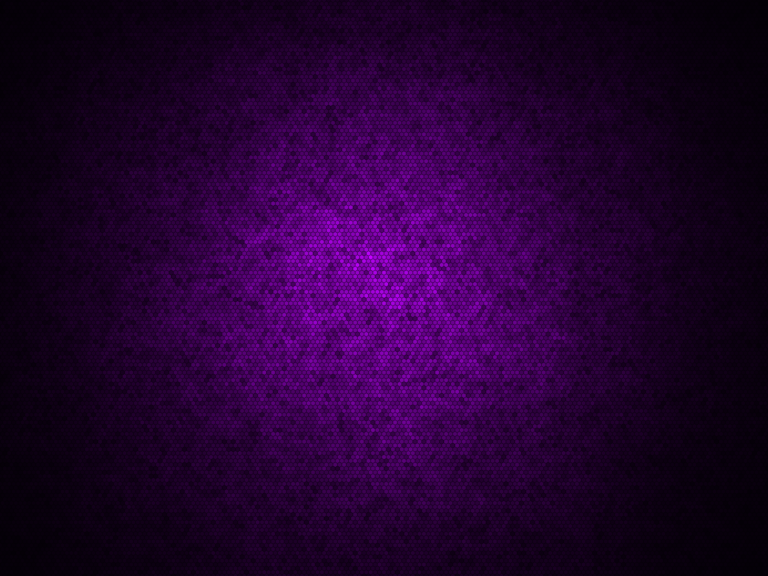
A Shadertoy shader for this background:

```glsl
// A violet glow fading to near black, seen through a fine mosaic of hexagons.
// Each cell takes one tone from a radial falloff, layered gradient noise and
// a random brightness; dark seams separate cells, and supersampling smooths.

const vec2 HEX_STEP = vec2(1.0, 1.732);     // repeat of the pointy-top grid
const float CELL_SIZE = 0.0077;             // cell width / canvas height
const vec2 GLOW_CENTER = vec2(-0.012, 0.0); // from canvas centre, in heights
const vec3 VIOLET = vec3(1.0, 0.015, 1.34);
const vec3 SHADOW = vec3(0.004, 0.0, 0.010);
const int SAMPLES = 3;                      // per axis

float hash(vec2 p) {
    vec3 q = fract(p.xyx * vec3(0.1031, 0.1030, 0.0973));
    q += dot(q, q.yzx + 33.33);
    return fract((q.x + q.y) * q.z);
}

// Dot product of a random unit gradient with the offset to its lattice point
float gradientDot(vec2 lattice, vec2 offset) {
    float angle = 6.2832 * hash(lattice + 57.0);
    return dot(vec2(cos(angle), sin(angle)), offset);
}

float gradientNoise(vec2 p) {
    vec2 i = floor(p), f = fract(p);
    vec2 u = f * f * f * (f * (f * 6.0 - 15.0) + 10.0);
    vec2 e = vec2(0.0, 1.0);
    float low = mix(gradientDot(i, f), gradientDot(i + e.yx, f - e.yx), u.x);
    float high = mix(gradientDot(i + e, f - e), gradientDot(i + 1.0, f - 1.0), u.x);
    return mix(low, high, u.y);
}

float fbm(vec2 p, int octaves) {
    float sum = 0.0, amplitude = 1.0;
    for (int i = 0; i < octaves; i++) {
        sum += amplitude * gradientNoise(p);
        p = mat2(1.6, 1.2, -1.2, 1.6) * p + 7.3;
        amplitude *= 0.6;
    }
    return sum;
}

// Offset from the centre of the nearest hexagon
vec2 hexOffset(vec2 p) {
    vec2 a = mod(p, HEX_STEP) - 0.5 * HEX_STEP;
    vec2 b = mod(p - 0.5 * HEX_STEP, HEX_STEP) - 0.5 * HEX_STEP;
    return dot(a, a) < dot(b, b) ? a : b;
}

// Distance to the hexagon border, 0.5 at its centre
float hexEdge(vec2 offset) {
    vec2 q = abs(offset);
    return 0.5 - max(q.x, dot(q, vec2(0.5, 0.866)));
}

float glow(vec2 p, vec2 center) {
    return 0.55 * exp(-4.8 * pow(length(p - center), 1.5));
}

// Worn look: broad clouds, clustered stains and per-cell variation
float cellTone(vec2 center, vec2 id) {
    float clouds = 1.0 + 0.22 * fbm(center * 5.0 + 11.0, 3);
    float stains = 1.0 + 0.28 * fbm(center * 28.0 + 31.0, 3);
    float random = hash(id + 211.0);
    float grain = 0.80 + 0.36 * random - 0.20 * smoothstep(0.16, 0.0, random);
    return clouds * stains * grain;
}

float mosaic(vec2 p) {
    vec2 grid = p / CELL_SIZE;
    vec2 offset = hexOffset(grid);
    vec2 cell = grid - offset;
    vec2 id = floor(cell / (0.5 * HEX_STEP) + 0.5);
    vec2 center = cell * CELL_SIZE;
    float seam = mix(0.58, 1.04, smoothstep(0.0, 0.2, hexEdge(offset)));
    return glow(center, GLOW_CENTER) * cellTone(center, id) * seam;
}

void mainImage(out vec4 fragColor, in vec2 fragCoord) {
    // Average a small grid of samples inside the pixel
    float light = 0.0;
    for (int y = 0; y < SAMPLES; y++) {
        for (int x = 0; x < SAMPLES; x++) {
            vec2 jitter = (vec2(x, y) + 0.5) / float(SAMPLES) - 0.5;
            vec2 p = (fragCoord + jitter - 0.5 * iResolution.xy) / iResolution.y;
            light += mosaic(p);
        }
    }
    light /= float(SAMPLES * SAMPLES);

    fragColor = vec4(SHADOW + VIOLET * light, 1.0);
}
```
